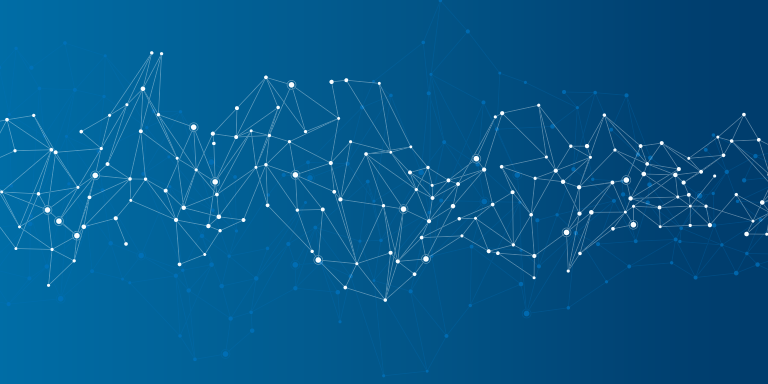
Give the GLSL for this background, as a WebGL 1 fragment shader.

```glsl
precision highp float;
// A plexus of white nodes and thin links over a blue horizontal gradient,
// with a dim blue plexus behind it. Each plexus is a jittered lattice whose
// rows are stretched between an upper and a lower outline made of soft bumps.

uniform vec2 u_resolution;

#define ROWS 6
#define FRONT_STEP 0.068   // column width of the white plexus
#define BACK_STEP 0.08     // column width of the dim plexus
#define DROPPED 0.05       // share of missing nodes
#define CUT_LINKS 0.14     // share of missing links
#define CUT_LONG 0.75      // share of missing long links
#define HUB_SHARE 0.1      // share of large ringed nodes
#define NODE_RADIUS 0.005
#define HUB_RADIUS 0.0072
#define LINK_HALF_WIDTH 0.0006
#define LINK_OPACITY 0.46

const vec3 LEFT_BLUE = vec3(0.0, 0.427, 0.65);
const vec3 MID_BLUE = vec3(0.008, 0.345, 0.545);
const vec3 RIGHT_BLUE = vec3(0.0, 0.24, 0.428);
const vec3 DIM_BLUE = vec3(0.0, 0.45, 0.75);
const vec3 NODE_WHITE = vec3(0.97, 0.99, 1.0);

float hash(vec2 p, float seed) {
  vec3 q = fract(vec3(p.xyx + seed * 17.31 + 50.0) * vec3(0.1031, 0.1030, 0.0973));
  q += dot(q, q.yzx + 33.33);
  return fract((q.x + q.y) * q.z);
}

float bump(float x, float center, float width) {
  float d = (x - center) / width;
  return exp(-d * d);
}

// Lower and upper outline of the white plexus
vec2 frontBand(float x) {
  float low = 0.41 - 0.15 * bump(x, 0.08, 0.2) - 0.13 * bump(x, 0.48, 0.09)
    + 0.03 * bump(x, 0.62, 0.05) - 0.22 * bump(x, 0.97, 0.14)
    - 0.16 * bump(x, 1.4, 0.12) - 0.03 * bump(x, 1.95, 0.08);
  float high = 0.59 + 0.1 * bump(x, 0.05, 0.15) + 0.26 * bump(x, 0.4, 0.13)
    + 0.2 * bump(x, 0.68, 0.09) + 0.25 * bump(x, 0.91, 0.15)
    - 0.05 * bump(x, 1.12, 0.06) + 0.15 * bump(x, 1.36, 0.11)
    + 0.12 * bump(x, 1.58, 0.05) + 0.05 * bump(x, 1.72, 0.05)
    + 0.11 * bump(x, 1.92, 0.06);
  return vec2(low, high);
}

// Lower and upper outline of the dim plexus
vec2 backBand(float x) {
  float low = 0.28 - 0.13 * bump(x, 0.05, 0.15) - 0.22 * bump(x, 0.55, 0.16)
    - 0.26 * bump(x, 1.05, 0.16) - 0.08 * bump(x, 1.4, 0.15);
  float high = 0.62 + 0.27 * bump(x, 0.15, 0.28) - 0.15 * bump(x, 0.66, 0.1)
    + 0.33 * bump(x, 1.1, 0.16) + 0.2 * bump(x, 1.45, 0.25);
  return vec2(low, high);
}

// Node of a lattice cell: position in xy, presence in z
vec3 node(vec2 cell, float stepX, float layer) {
  float x = (cell.x + hash(cell, layer + 1.0)) * stepX;
  float v = (cell.y + 0.1 + 0.8 * hash(cell, layer + 2.0)) / float(ROWS);
  vec2 band = layer < 5.0 ? frontBand(x) : backBand(x);
  float present = step(DROPPED, hash(cell, layer + 3.0))
    * step(-0.5, cell.y) * step(cell.y, float(ROWS) - 0.5);
  return vec3(x, mix(band.x, band.y, 1.14 * v - 0.07), present);
}

float cover(float d, float pixel) {
  return clamp(0.5 - d / pixel, 0.0, 1.0);
}

// Coverage of a segment, kept when its chance exceeds the cut share
float link(vec2 p, vec3 a, vec3 b, float chance, float cut, float pixel) {
  vec2 ab = b.xy - a.xy, ap = p - a.xy;
  float t = clamp(dot(ap, ab) / max(dot(ab, ab), 1e-6), 0.0, 1.0);
  float kept = a.z * b.z * step(cut, chance);
  return kept * cover(length(ap - t * ab) - LINK_HALF_WIDTH, 1.2 * pixel);
}

// Coverage of links (x) and of nodes with their rings (y)
vec2 plexus(vec2 p, float stepX, float layer, float pixel) {
  float links = 0.0, nodes = 0.0;
  float column = floor(p.x / stepX);
  for (int i = -1; i <= 1; i++) {
    for (int j = 0; j < ROWS; j++) {
      vec2 cell = vec2(column + float(i), float(j));
      vec3 here = node(cell, stepX, layer);
      vec3 right = node(cell + vec2(1.0, 0.0), stepX, layer);
      vec3 above = node(cell + vec2(0.0, 1.0), stepX, layer);
      vec3 across = node(cell + vec2(1.0), stepX, layer);
      vec3 far = node(cell + vec2(1.0, 2.0), stepX, layer);
      links = max(links, link(p, here, right, hash(cell, layer + 4.0), CUT_LINKS, pixel));
      links = max(links, link(p, here, above, hash(cell, layer + 5.0), CUT_LINKS, pixel));
      links = max(links, link(p, here, far, hash(cell, layer + 9.0), CUT_LONG, pixel));
      // One diagonal per quad
      bool rising = hash(cell, layer + 6.0) < 0.5;
      vec3 from = here, to = across;
      if (!rising) { from = right; to = above; }
      links = max(links, link(p, from, to, hash(cell, layer + 7.0), CUT_LINKS, pixel));

      // Round node; hubs get a thin halo ring
      float size = hash(cell, layer + 8.0);
      float hub = step(1.0 - HUB_SHARE, size);
      float radius = mix(NODE_RADIUS * (0.75 + 0.5 * size), HUB_RADIUS, hub);
      float d = length(p - here.xy);
      float ring = 0.4 * hub * cover(abs(d - 1.6 * radius) - 0.0008, pixel);
      nodes = max(nodes, here.z * max(cover(d - radius, pixel), ring));
    }
  }
  return vec2(links, nodes);
}

void main() {
  vec2 p = gl_FragCoord.xy / u_resolution.y;
  float pixel = 1.0 / u_resolution.y;
  float t = gl_FragCoord.x / u_resolution.x;
  vec3 color = mix(LEFT_BLUE, MID_BLUE, min(2.1 * t, 1.0));
  color = mix(color, RIGHT_BLUE, smoothstep(0.42, 1.0, t));

  vec2 back = plexus(p, BACK_STEP, 20.0, pixel);
  color = mix(color, DIM_BLUE, max(0.32 * back.x, 0.75 * back.y));
  vec2 front = plexus(p, FRONT_STEP, 0.0, pixel);
  color = mix(color, NODE_WHITE, max(LINK_OPACITY * front.x, front.y));
  gl_FragColor = vec4(color, 1.0);
}
```
